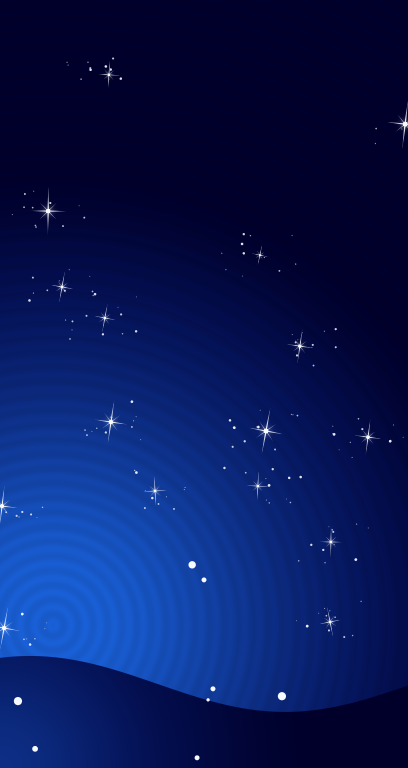
Reproduce this background procedurally as a Shadertoy shader.

```glsl
const vec3 NIGHT = vec3(0.0, 0.0, 0.17);
const vec3 NAVY = vec3(0.015, 0.065, 0.33);
const vec3 BLUE = vec3(0.05, 0.18, 0.52);
const vec3 AZURE = vec3(0.095, 0.36, 0.81);
const vec3 STARLIGHT = vec3(0.97, 0.98, 1.0);

const vec2 GLOW_CENTER = vec2(0.13, 0.35);
const float GLOW_RADIUS = 1.07;
const float BAND_COUNT = 30.0;
const float BAND_STRENGTH = 0.035;

const float HILL_LEVEL = 0.206;
const float HILL_SWELL = 0.0686;
const float HILL_CREST_X = 0.0735;
const float HILL_FREQUENCY = 5.027;
const float HILL_GLOW_RADIUS = 0.78;

const int SPECKS_PER_STAR = 11;
const vec2 SPECK_SPREAD = vec2(0.105, 0.052);
const float RAY_WIDTH = 0.035;
const float CORE_SIZE = 0.11;

// Sparkles: position and ray length, in canvas widths
const vec3 STARS[16] = vec3[16](
    vec3(0.267, 1.699, 0.035), vec3(0.993, 1.578, 0.060),
    vec3(0.118, 1.365, 0.058), vec3(0.637, 1.257, 0.026),
    vec3(0.152, 1.179, 0.038), vec3(0.257, 1.103, 0.035),
    vec3(0.735, 1.034, 0.042), vec3(0.272, 0.848, 0.054),
    vec3(0.652, 0.826, 0.058), vec3(0.902, 0.811, 0.044),
    vec3(0.380, 0.679, 0.037), vec3(0.632, 0.691, 0.035),
    vec3(0.005, 0.642, 0.050), vec3(0.811, 0.554, 0.037),
    vec3(0.809, 0.358, 0.037), vec3(0.010, 0.343, 0.053));

// Round lights: position and radius
const vec3 ORBS[8] = vec3[8](
    vec3(0.471, 0.498, 0.009), vec3(0.500, 0.461, 0.006),
    vec3(0.522, 0.194, 0.006), vec3(0.510, 0.167, 0.004),
    vec3(0.691, 0.176, 0.010), vec3(0.044, 0.164, 0.010),
    vec3(0.086, 0.047, 0.007), vec3(0.483, 0.025, 0.006));

vec2 hash2(vec2 seed) {
    vec2 k = vec2(dot(seed, vec2(127.1, 311.7)), dot(seed, vec2(269.5, 183.3)));
    return fract(sin(k) * 4375.85);
}

mat2 rotation(float angle) {
    float c = cos(angle), s = sin(angle);
    return mat2(c, s, -s, c);
}

float disc(vec2 p, float radius, float pixel) {
    return clamp((radius - length(p)) / pixel + 0.5, 0.0, 1.0);
}

// Tapered line along the y axis
float ray(vec2 p, float reach, float halfWidth, float pixel) {
    float taper = max(1.0 - abs(p.y) / reach, 0.0);
    float cover = clamp((halfWidth * taper - abs(p.x)) / pixel + 0.5, 0.0, 1.0);
    return cover * sqrt(taper);
}

float sparkle(vec2 p, float size, float tilt, float pixel) {
    p = rotation(tilt) * p;
    float width = size * RAY_WIDTH;
    float light = ray(p, size, width, pixel);
    light = max(light, ray(p.yx, size * 0.75, width, pixel));
    vec2 diagonal = rotation(0.785) * p;
    light = max(light, 0.65 * ray(diagonal, size * 0.5, width, pixel));
    light = max(light, 0.65 * ray(diagonal.yx, size * 0.5, width, pixel));
    float halo = 0.3 * exp(-dot(p, p) / (size * size * 0.04));
    return max(max(light, halo), disc(p, size * CORE_SIZE, pixel));
}

// Tiny lights strewn about a sparkle
float specks(vec2 p, float seed, float pixel) {
    float light = 0.0;
    for (int i = 0; i < SPECKS_PER_STAR; i++) {
        vec2 id = vec2(seed, float(i));
        vec2 offset = (hash2(id) * 2.0 - 1.0) * SPECK_SPREAD;
        float shine = hash2(id + 41.0).x;
        float dot_ = disc(p - offset, mix(0.0012, 0.0034, shine * shine), pixel);
        light = max(light, dot_ * mix(0.35, 0.95, shine));
    }
    return light;
}

vec3 skyRamp(float t) {
    vec3 color = mix(AZURE, BLUE, smoothstep(0.08, 0.56, t));
    color = mix(color, NAVY, smoothstep(0.42, 0.80, t));
    return mix(color, NIGHT, smoothstep(0.70, 1.04, t));
}

void mainImage(out vec4 fragColor, in vec2 fragCoord) {
    float pixel = 1.0 / iResolution.x;
    vec2 p = fragCoord * pixel;

    // Sky glow with faint concentric bands
    float t = length(p - GLOW_CENTER) / GLOW_RADIUS;
    vec3 color = skyRamp(t);
    color *= 1.0 + BAND_STRENGTH * sin(t * BAND_COUNT * 6.2832);

    // Rolling hill
    float crest = HILL_LEVEL + HILL_SWELL * cos((p.x - HILL_CREST_X) * HILL_FREQUENCY);
    float hillFade = length(p) / HILL_GLOW_RADIUS;
    vec3 hill = mix(mix(BLUE, NAVY, smoothstep(0.0, 0.55, hillFade)),
                    NIGHT, smoothstep(0.35, 1.0, hillFade));
    color = mix(color, hill, clamp((crest - p.y) / pixel + 0.5, 0.0, 1.0));

    // Sparkles, specks and round lights
    float light = 0.0;
    for (int i = 0; i < 16; i++) {
        vec2 q = p - STARS[i].xy;
        if (dot(q, q) > 0.02) continue;
        float seed = float(i) + 1.0;
        float tilt = (hash2(vec2(seed, 7.0)).x - 0.5) * 0.5;
        light = max(light, sparkle(q, STARS[i].z, tilt, pixel));
        light = max(light, specks(q, seed, pixel));
    }
    for (int i = 0; i < 8; i++)
        light = max(light, disc(p - ORBS[i].xy, ORBS[i].z, pixel));

    fragColor = vec4(mix(color, STARLIGHT, light), 1.0);
}
```
